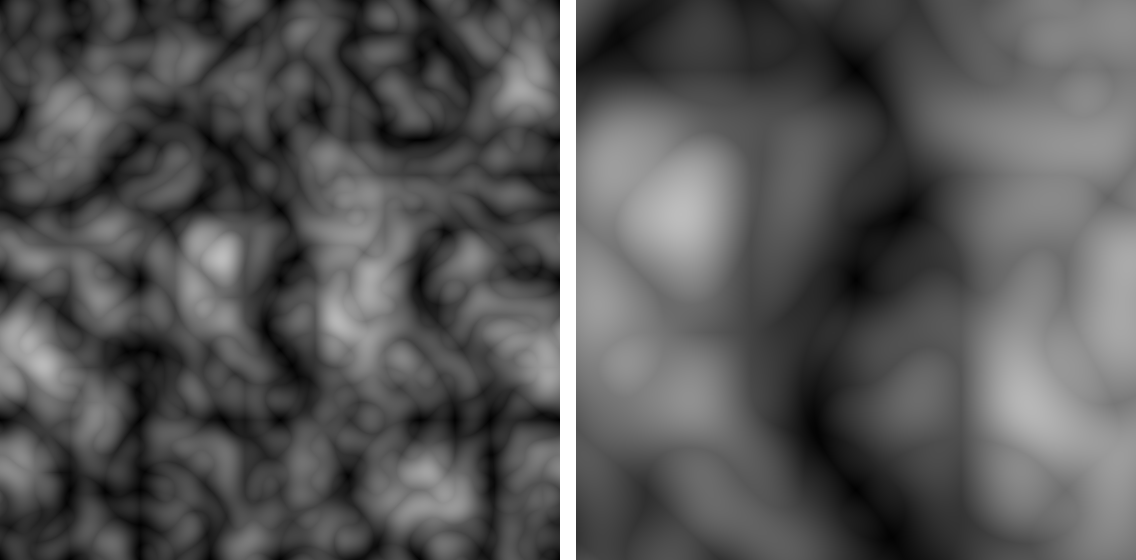
Left, the full canvas; right, a detail of the centre.
A Shadertoy shader for this texture:

```glsl
// Tiling grey turbulence: soft smoky blobs split by dark, creased valleys.

const float TAU = 6.2831853;

// Integer hash of a lattice node, from 0 to 1
float hash(ivec2 node, int seed) {
    uint h = uint(node.x) * 1597334677u ^ uint(node.y) * 3812015801u ^ uint(seed) * 2654435769u;
    h = (h ^ (h >> 16)) * 2146121005u;
    h = (h ^ (h >> 15)) * 2221713035u;
    h ^= h >> 16;
    return float(h & 65535u) / 65536.0;
}

// Ramp along one of eight compass directions, with the node wrapped to the period
float ramp(ivec2 cell, ivec2 corner, vec2 local, int period, int seed) {
    ivec2 node = (cell + corner) % period;
    float angle = TAU * floor(8.0 * hash(node, seed) + 0.5) / 8.0;
    return dot(vec2(cos(angle), sin(angle)), local - vec2(corner));
}

// Gradient noise that repeats after a whole number of cells
float gradientNoise(vec2 uv, int period, int seed) {
    vec2 p = fract(uv) * float(period);
    ivec2 cell = ivec2(floor(p));
    vec2 f = fract(p);
    vec2 blend = f * f * f * (f * (f * 6.0 - 15.0) + 10.0);
    float low = mix(ramp(cell, ivec2(0, 0), f, period, seed),
                    ramp(cell, ivec2(1, 0), f, period, seed), blend.x);
    float high = mix(ramp(cell, ivec2(0, 1), f, period, seed),
                     ramp(cell, ivec2(1, 1), f, period, seed), blend.x);
    return mix(low, high, blend.y);
}

// Sum of folded octaves; each fold leaves a crease along the zero line
float turbulence(vec2 uv) {
    float sum = 0.0;
    float amplitude = 1.0;
    int period = 4;
    for (int octave = 0; octave < 3; octave++) {
        sum += amplitude * abs(gradientNoise(uv, period, octave + 11));
        amplitude *= 0.5;
        period *= 2;
    }
    return sum;
}

void mainImage(out vec4 fragColor, in vec2 fragCoord) {
    vec2 uv = fragCoord / iResolution.xy;
    // A quarter turn lets the long valleys run upright
    float grey = 0.005 + turbulence(vec2(uv.y, -uv.x));
    fragColor = vec4(vec3(clamp(grey, 0.0, 1.0)), 1.0);
}
```
